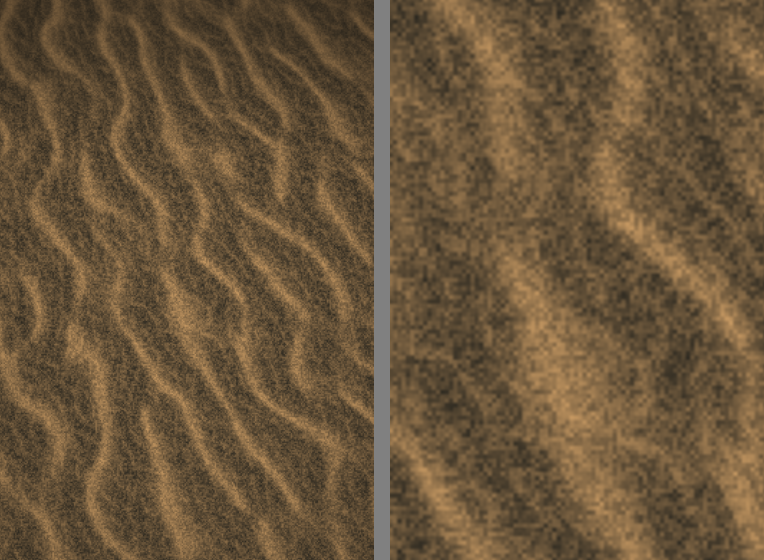
Left: the whole. Right: its middle third, enlarged.
Reproduce this texture procedurally as a Shadertoy shader.

```glsl
// Wind-rippled sand: forking ridges, small ripples in the troughs and fine grain.

const vec3 SHADOW_SAND = vec3(0.26, 0.22, 0.16);
const vec3 LIT_SAND = vec3(0.66, 0.51, 0.33);
const float TAU = 6.2831853;

vec2 hash2(vec2 p) {
    vec3 h = fract(p.xyx * vec3(0.1031, 0.1030, 0.0973));
    h += dot(h, h.yzx + 33.33);
    return fract((h.xx + h.yz) * h.zy);
}

// Smooth value noise in 0..1.
float grainNoise(vec2 p) {
    vec2 cell = floor(p);
    vec2 f = fract(p);
    f = f * f * (3.0 - 2.0 * f);
    float low = mix(hash2(cell).x, hash2(cell + vec2(1, 0)).x, f.x);
    float high = mix(hash2(cell + vec2(0, 1)).x, hash2(cell + vec2(1, 1)).x, f.x);
    return mix(low, high, f.y);
}

// Cellular wave field: each cell adds a windowed wave with its own phase
// and heading. Returns the summed wave as a vector (cosine, sine).
vec2 rippleField(vec2 p, float angle, float spread, float frequency) {
    vec2 cell = floor(p);
    vec2 sum = vec2(0.0);
    for (int j = -2; j <= 2; j++) {
        for (int i = -2; i <= 2; i++) {
            vec2 id = cell + vec2(i, j);
            vec2 offset = p - id - hash2(id);
            vec2 rnd = hash2(id + 71.7);
            float heading = angle + spread * (rnd.x - 0.5);
            vec2 across = vec2(cos(heading), sin(heading));
            float phase = TAU * (frequency * dot(offset, across) + rnd.y);
            sum += exp(-1.5 * dot(offset, offset)) * vec2(cos(phase), sin(phase));
        }
    }
    return sum;
}

// Rounded crest with a steeper left flank; flattens where the waves cancel.
float crest(vec2 wave, float sharpness, float flatLevel) {
    float strength = length(wave);
    float phase = atan(wave.y, wave.x + 1e-5);
    float profile = exp(sharpness * (cos(phase + 0.4 * cos(phase)) - 1.0));
    return mix(flatLevel, profile, smoothstep(0.05, 0.75, strength));
}

// Layered sines that make the ridges meander.
vec2 meander(vec2 p) {
    vec2 bend = vec2(sin(p.y * 1.7 + 0.8 * sin(p.x * 1.1)), sin(p.x * 1.5 + p.y * 0.6));
    bend += 0.5 * vec2(sin(p.y * 3.3 + p.x * 1.3 + 1.0), sin(p.x * 2.9 - p.y + 2.0));
    return p + bend * vec2(0.16, 0.08);
}

// Ground seen at a slant: features shrink toward the top.
vec2 groundPlane(vec2 p) {
    return vec2((p.x - 0.33) * (1.0 + 0.4 * p.y), p.y + 0.22 * p.y * p.y);
}

float vignette(vec2 uv) {
    vec2 d = (uv - vec2(0.5, 0.42)) * vec2(0.85, 1.0);
    float top = smoothstep(0.62, 1.05, uv.y);
    return 1.07 - 0.5 * dot(d, d) - 0.17 * top;
}

void mainImage(out vec4 fragColor, in vec2 fragCoord) {
    vec2 uv = fragCoord / iResolution.xy;
    vec2 p = fragCoord / iResolution.y;
    vec2 ground = groundPlane(p);

    // Ridges lean further over toward the upper right.
    float lean = 0.3 + 0.5 * uv.x * uv.y;
    vec2 ridgePos = meander(ground * 10.0 + 23.0);
    float ridge = crest(rippleField(ridgePos, lean, 0.75, 0.95), 1.9, 0.3);

    // Small ripples, mostly in the troughs.
    vec2 smallPos = ground * vec2(33.0, 28.0) + 140.0 + 0.5 * ridgePos;
    float small = crest(rippleField(smallPos, lean + 0.2, 1.5, 0.85), 1.3, 0.45) - 0.45;

    // Two sizes of grain, softened in the distance.
    float focus = 1.0 - 0.5 * smoothstep(0.7, 1.0, uv.y);
    float grain = 0.65 * grainNoise(p * 390.0) + 0.35 * grainNoise(p * 210.0 + 57.0) - 0.5;

    float tone = 0.2 + 0.62 * ridge;
    tone += 0.27 * small * (1.0 - 0.65 * ridge);
    tone += 0.75 * grain * focus;

    vec3 color = mix(SHADOW_SAND, LIT_SAND, clamp(tone, -0.3, 1.3));
    fragColor = vec4(color * vignette(uv), 1.0);
}
```
